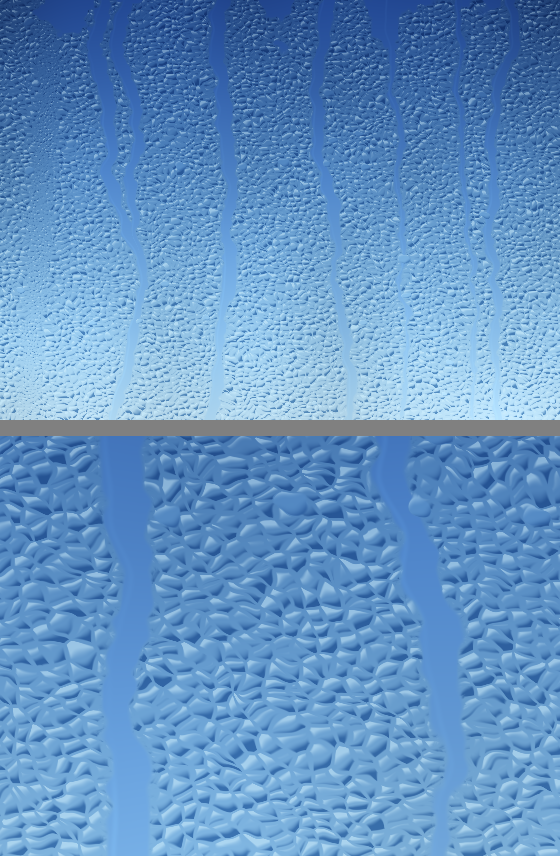
Top: the whole. Bottom: its middle third, enlarged.
Reproduce this texture procedurally as a Shadertoy shader.

```glsl
vec2 hash2(vec2 p) {
    vec3 q = fract(p.xyx * vec3(0.1031, 0.1030, 0.0973));
    q += dot(q, q.yzx + 33.33);
    return fract((q.xx + q.yz) * q.zy);
}

float noise(vec2 p) {
    vec2 i = floor(p), f = fract(p);
    f = f * f * (3.0 - 2.0 * f);
    return mix(mix(hash2(i).x, hash2(i + vec2(1, 0)).x, f.x),
               mix(hash2(i + vec2(0, 1)).x, hash2(i + vec2(1, 1)).x, f.x), f.y);
}

// Surface tilt of packed droplets, flat in the gaps between them
vec2 droplets(vec2 p) {
    vec2 cell = floor(p), f = fract(p), home = vec2(0), toHome = vec2(9);
    for (int y = -1; y <= 1; y++)
    for (int x = -1; x <= 1; x++) {
        vec2 g = vec2(x, y);
        vec2 r = g + 0.05 + 0.9 * hash2(cell + g) - f;
        if (dot(r, r) < dot(toHome, toHome)) { toHome = r; home = g; }
    }
    vec2 tilt = -0.9 * toHome;
    float rim = 9.0;
    for (int y = -2; y <= 2; y++)
    for (int x = -2; x <= 2; x++) {
        if (x == 0 && y == 0) continue;
        vec2 g = home + vec2(x, y);
        vec2 r = g + 0.05 + 0.9 * hash2(cell + g) - f;
        vec2 n = normalize(r - toHome);
        float d = dot(0.5 * (r + toHome), n);
        rim = min(rim, d);
        tilt += n * exp(-5.5 * max(d, 0.0));
    }
    vec2 h = hash2(cell + home + 71.0);
    return tilt * (0.55 + 0.7 * h.x) * smoothstep(0.0, 0.16, rim - 0.08 * h.y);
}

// Signed distance to the water tracks, with the side offset in y
vec2 tracks(vec2 p) {
    // Sideways position from top to bottom
    vec4 path[7] = vec4[7](
        vec4(0.24, 0.25, 0.33, 0.27), vec4(0.29, 0.31, 0.33, 0.27),
        vec4(0.52, 0.54, 0.535, 0.515), vec4(0.77, 0.765, 0.80, 0.85),
        vec4(0.91, 0.955, 0.96, 0.96), vec4(1.08, 1.10, 1.13, 1.13),
        vec4(1.225, 1.17, 1.18, 1.195));
    float width[7] = float[7](0.014, 0.012, 0.014, 0.013, 0.006, 0.005, 0.010);
    float t = clamp(3.0 - 3.0 * p.y, 0.0, 2.999);
    int k = int(t);
    vec2 nearest = vec2(9);
    for (int i = 0; i < 7; i++) {
        float x = mix(path[i][k], path[i][k + 1], smoothstep(0.0, 1.0, fract(t)));
        x += 0.04 * (noise(vec2(x * 3.0, p.y * 9.0)) - 0.5);
        x += 0.018 * (noise(vec2(x * 5.0, p.y * 27.0)) - 0.5);
        float w = width[i] * (0.32 + 0.5 * p.y + 0.6 * noise(vec2(float(i) * 7.0, p.y * 20.0)));
        float d = abs(p.x - x) - w;
        if (d < nearest.x) nearest = vec2(d, (p.x - x) / w);
    }
    return nearest;
}

void mainImage(out vec4 fragColor, in vec2 fragCoord) {
    vec2 p = fragCoord / iResolution.y;
    vec3 fade = p.y * vec3(1.0, 0.47, 0.16) + p.y * p.y * vec3(0.62, 0.63, 0.43);
    vec3 glass = vec3(0.74, 0.88, 0.96) * exp(-fade);
    glass *= 1.0 - 0.14 * p.y * smoothstep(0.45, 0.75, abs(p.x - 0.67));
    glass *= 0.95 + 0.1 * noise(p * 5.0);

    // Bare glass: tracks and wiped patches near the top
    vec2 track = tracks(p);
    float ragged = 0.009 * (noise(p * 75.0) - 0.5);
    float bare = smoothstep(0.003, -0.002, track.x + ragged);
    float patches = noise(p * vec2(8.0, 6.0) + 3.7) + 0.4 * noise(p * 28.0);
    patches += 0.15 * noise(p * 70.0) + 0.25 * smoothstep(0.7, 0.0, p.x);
    patches -= 1.2 * smoothstep(0.95, 0.55, p.y);
    bare = max(bare, smoothstep(0.93, 1.0, patches));

    // Fine mist beside the tracks and along a broad band at the left
    float band = abs(p.x - 0.065 - 0.04 * p.y - 0.02 * noise(vec2(2, p.y * 6.0)));
    float mist = smoothstep(0.036, 0.014, band + ragged * 2.0);
    mist = max(mist, 0.6 * smoothstep(0.009, 0.001, track.x + ragged));

    // Droplets pack irregularly, with uneven sizes
    vec2 warp = vec2(noise(p * 23.0), noise(p * 23.0 + 40.0)) - 0.5;
    vec2 ripple = vec2(noise(p * 80.0 + 5.0), noise(p * 80.0 + 60.0)) - 0.5;
    vec2 q = p + 0.016 * warp + 0.006 * ripple;
    q.x += 0.3 * q.y;
    vec2 coarse = droplets(q * vec2(65, 84));
    vec2 fine = droplets(q * vec2(125, 135) + 9.0);
    vec2 tilt = mix(coarse, 0.6 * fine, mist);
    tilt *= (1.0 - bare) * (0.8 + 0.5 * noise(p * 30.0 + 11.0));

    // Scattered large drops, and one running down a track
    vec2 grid = p * 11.0, id = floor(grid);
    vec2 h = hash2(id + 51.0), shape = hash2(id + 87.0);
    vec2 away = (fract(grid) - 0.25 - 0.5 * h) / 11.0;
    float radius = step(0.8, shape.x) * (0.007 + 0.01 * shape.y * p.y);
    vec2 runner = p - vec2(0.963, 0.384);
    if (length(runner) < 0.03) { away = runner; radius = 0.014; }
    away += 0.014 * warp + 0.006 * ripple;
    away = vec2(away.x + 0.3 * away.y, away.y * 1.3);
    float reach = length(away) / max(radius, 0.001);
    float big = smoothstep(1.1, 0.9, reach) * step(0.001, radius);
    tilt = mix(tilt, away / max(radius, 0.001) * reach * 0.8, big);

    // Light from the upper left, refracted shade below
    float shade = dot(tilt, vec2(-0.4, 0.92));
    float lit = smoothstep(0.08, 0.95, shade);
    float dark = smoothstep(0.0, 0.95, -shade);
    vec3 color = glass * (1.0 + 0.04 * big);
    color = mix(color, color * vec3(0.47, 0.64, 0.79), dark);
    color = mix(color, vec3(0.80, 0.93, 0.99), lit * (0.7 - 0.35 * p.y));

    // Bare water is a smooth, more saturated blue with a faint left lip
    vec3 water = glass * mix(vec3(0.93, 0.97, 1.0), vec3(0.9, 0.94, 1.06), p.y);
    color = mix(color, water, bare * (1.0 - big));
    float lip = smoothstep(0.004, 0.0, abs(track.x + 0.003)) * step(track.y, 0.0);
    lip *= noise(vec2(p.x * 4.0, p.y * 14.0));
    color += vec3(0.02, 0.03, 0.03) * lip * (1.0 - big);
    fragColor = vec4(clamp(color, 0.0, 1.0), 1.0);
}
```
